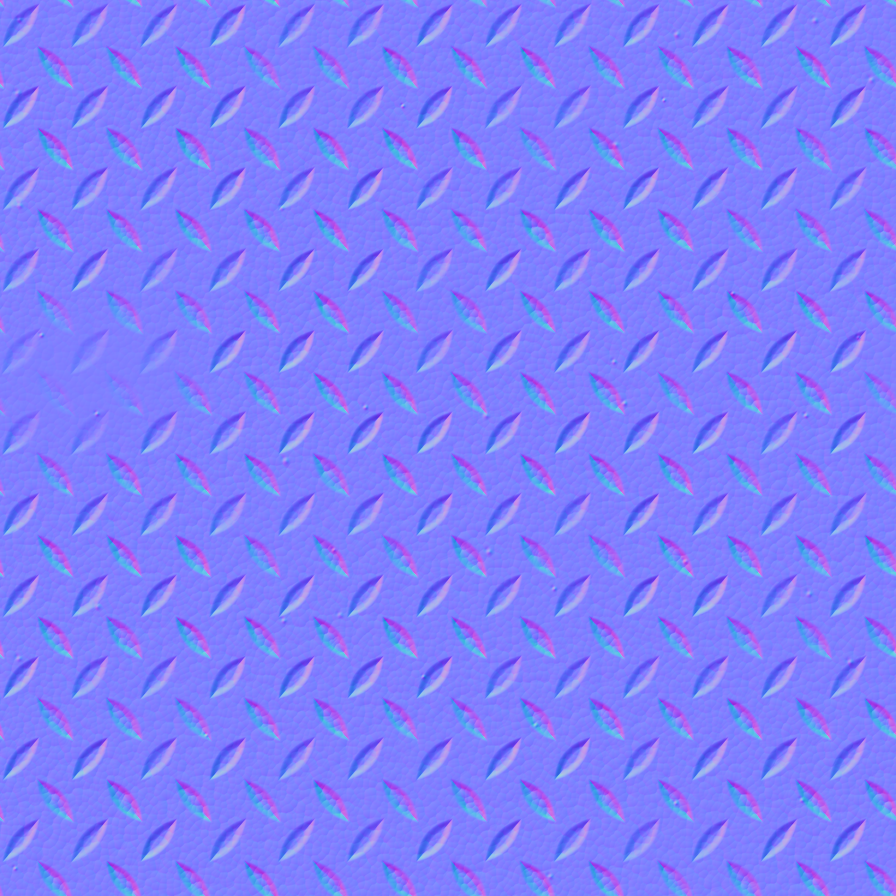
Reproduce this texture map procedurally as a three.js fragment shader.

```glsl
varying vec2 vUv;

const vec2 PLATE_GRID = vec2(13.0, 11.0);
const vec2 LUG_HALF = vec2(0.0295, 0.0096);   // half length, half width
const vec2 LUG_AXIS = vec2(0.645, 0.764);

float hash(vec2 p, float seed) {
  vec3 q = fract(vec3(p.xyx + seed) * vec3(0.1031, 0.1030, 0.0973));
  q += dot(q, q.yzx + 33.33);
  return fract((q.x + q.y) * q.z);
}

// Squared distance to the nearest cell point, wrapping every `cells`
float cellular(vec2 uv, float cells, float seed) {
  vec2 p = uv * cells;
  vec2 base = floor(p);
  float nearest = 4.0;
  for (int y = -1; y <= 1; y++) {
    for (int x = -1; x <= 1; x++) {
      vec2 cell = base + vec2(float(x), float(y));
      vec2 id = mod(cell, cells);
      vec2 d = cell + vec2(hash(id, seed), hash(id, seed + 17.0)) - p;
      nearest = min(nearest, dot(d, d));
    }
  }
  return nearest;
}

// Rubbed-down zone on the torus, plus a broad faint ripple
float wearAt(vec2 uv, vec2 spot, float radius) {
  vec2 d = fract(uv - spot + 0.5) - 0.5;
  float rubbed = 1.0 - smoothstep(0.2, 1.0, length(d * vec2(0.75, 1.2)) / radius);
  vec2 a = 6.28318 * uv;
  float ripple = sin(2.0 * a.x + a.y + 1.0) * sin(3.0 * a.y - a.x + 2.0);
  return clamp(0.8 * rubbed + 0.16 * max(ripple, 0.0), 0.0, 1.0);
}

// One grid of almond lugs: x = relief, y = coverage
vec2 lugs(vec2 uv, vec2 offset, vec2 axis, float wear, float seed) {
  vec2 p = uv * PLATE_GRID - offset;
  vec2 id = mod(floor(p), PLATE_GRID);
  vec2 q = (fract(p) - 0.5) / PLATE_GRID;
  q = vec2(dot(q, axis), dot(q, vec2(-axis.y, axis.x)));
  float fade = clamp(wear + 0.28 * hash(id, seed), 0.0, 1.0);
  float halfWidth = LUG_HALF.y * mix(0.92, 1.1, hash(id, seed + 5.0));
  float along = q.x / LUG_HALF.x;
  float d = abs(q.y) - halfWidth * (1.0 - along * along);
  float bevel = 1.0 - smoothstep(-0.0075, 0.0016 + 0.003 * fade, d);
  return vec2(bevel * mix(1.12, 0.2, fade), 1.0 - smoothstep(-0.004, 0.0, d));
}

// Sparse small chips: a dent with a raised lip
float chips(vec2 uv, float cells, float share) {
  vec2 p = uv * cells;
  vec2 id = mod(floor(p), cells);
  vec2 centre = 0.2 + 0.6 * vec2(hash(id, 41.0), hash(id, 53.0));
  float radius = mix(0.0016, 0.0032, hash(id, 67.0));
  vec2 d = (fract(p) - centre) / cells / radius;
  float dent = exp(-dot(d, d));
  vec2 lip = d - vec2(-0.9, 0.8);
  return step(hash(id, 79.0), share) * (0.6 * exp(-dot(lip, lip)) - dent);
}

float plateHeight(vec2 uv) {
  float wear = wearAt(uv, vec2(0.1, 0.585), 0.14);
  vec2 rising = lugs(uv, vec2(-0.195, 0.185), LUG_AXIS, wear, 3.0);
  vec2 falling = lugs(uv, vec2(0.305, -0.33), LUG_AXIS * vec2(1.0, -1.0), wear, 11.0);

  // Fine grain, rougher on the lugs and smoother where rubbed
  float grain = 0.00042 * cellular(uv, 150.0, 7.0) + 0.00045 * cellular(uv, 67.0, 23.0);
  float roughness = (1.0 + 0.5 * rising.y + 1.5 * falling.y) * (1.0 - 0.7 * wear);

  return 0.0036 * (rising.x + falling.x) + grain * roughness
    + 0.0011 * chips(uv, 14.0, 0.14);
}

// Tangent-space normal with green pointing down
vec3 normalColour(vec2 slope) {
  return 0.5 + 0.5 * normalize(vec3(-slope.x, slope.y, 1.0));
}

void main() {
  vec2 e = vec2(0.0009, 0.0);
  vec2 slope = vec2(
    plateHeight(vUv + e.xy) - plateHeight(vUv - e.xy),
    plateHeight(vUv + e.yx) - plateHeight(vUv - e.yx)) / (2.0 * e.x);
  gl_FragColor = vec4(normalColour(slope), 1.0);
}
```
